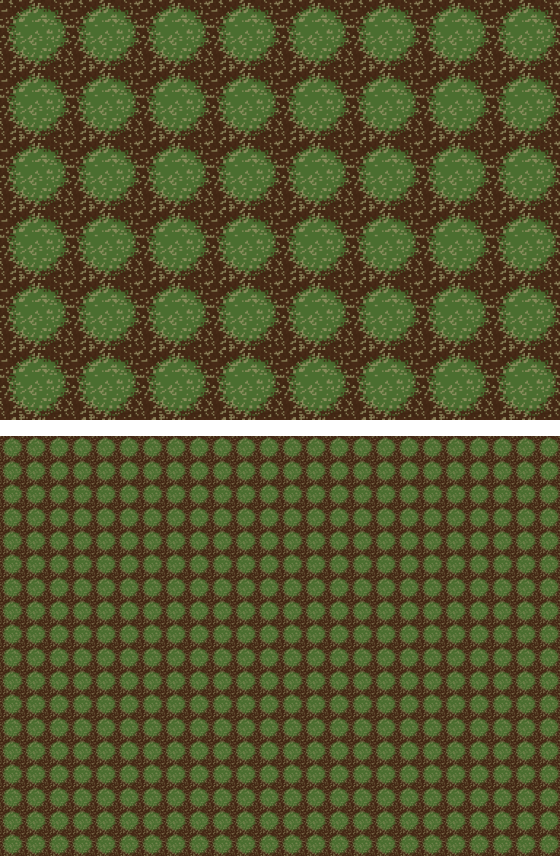
Top: one tile. Bottom: repeated 3 by 3.
Reproduce this pattern procedurally as a Shadertoy shader.

```glsl
// Cell hash that wraps at the 48-cell tile
float hash(vec2 cell, float seed) {
    vec3 q = fract(vec3(mod(cell, 48.0), seed).xyx * vec3(0.1031, 0.1030, 0.0973) + seed * 0.137);
    q += dot(q, q.yzx + 33.33);
    return fract((q.x + q.y) * q.z);
}

// Periodic layered sines, roughly -1 to 1
float clumps(vec2 t) {
    vec2 a = 6.2832 * t;
    return 0.4 * sin(3.0 * a.x + 2.0 * sin(a.y)) + 0.35 * sin(4.0 * a.y + 1.5 * sin(2.0 * a.x))
         + 0.25 * sin(5.0 * a.x - 6.0 * a.y);
}

vec3 soil(vec2 cell, vec2 t) {
    float shade = hash(cell, 1.0) + 0.4 * clumps(t + 0.3);
    return mix(vec3(0.245, 0.145, 0.07), vec3(0.285, 0.17, 0.095), smoothstep(0.1, 0.9, shade));
}

// Signed distance to the wobbly bush outline
float bush(vec2 t) {
    vec2 d = t - vec2(0.54, 0.51);
    float a = atan(d.y, d.x);
    return length(d) - 0.405 - 0.012 * sin(3.0 * a + 0.8) - 0.01 * sin(5.0 * a + 2.0);
}

// Specks that join into short horizontal and diagonal runs
float speck(vec2 cell, float density) {
    float h = min(hash(cell, 3.0), 1.8 * hash(cell - vec2(1, 0), 3.0));
    h = min(h, 3.0 * hash(cell - vec2(1, 1), 3.0));
    return step(h, density);
}

vec3 cellColor(vec2 cell) {
    vec2 t = (mod(cell, 48.0) + 0.5) / 48.0;
    float d = bush(t);

    // Leaves thin out at random toward the rim
    float cover = 1.0 - smoothstep(-0.09, 0.065, d);
    float leaf = step(hash(cell, 5.0), cover);
    float rim = smoothstep(-0.12, 0.0, d) * hash(cell, 7.0);
    vec3 green = mix(vec3(0.295, 0.43, 0.19), vec3(0.24, 0.36, 0.14), rim);
    vec3 col = mix(soil(cell, t), green, leaf);

    // Dry straw, denser low on the bush
    float low = smoothstep(0.75, 0.2, t.y) * step(d, 0.04);
    float density = 0.085 + 0.035 * clumps(t) + 0.04 * low;
    vec3 straw = mix(vec3(0.52, 0.49, 0.33), vec3(0.54, 0.55, 0.36), leaf);
    return mix(col, straw, speck(cell, density));
}

void mainImage(out vec4 fragColor, in vec2 fragCoord) {
    // 8 by 6 tiles of 48 cells each
    vec2 grid = vec2(8, 6) * 48.0;
    vec2 p = fragCoord / iResolution.xy * grid;

    // Box-filtered blend of the four cells around the nearest corner
    vec2 corner = floor(p + 0.5);
    vec2 w = clamp((p - corner) * iResolution.xy / grid + 0.5, 0.0, 1.0);
    vec3 below = mix(cellColor(corner - 1.0), cellColor(corner - vec2(0, 1)), w.x);
    vec3 above = mix(cellColor(corner - vec2(1, 0)), cellColor(corner), w.x);
    fragColor = vec4(mix(below, above, w.y), 1.0);
}
```
